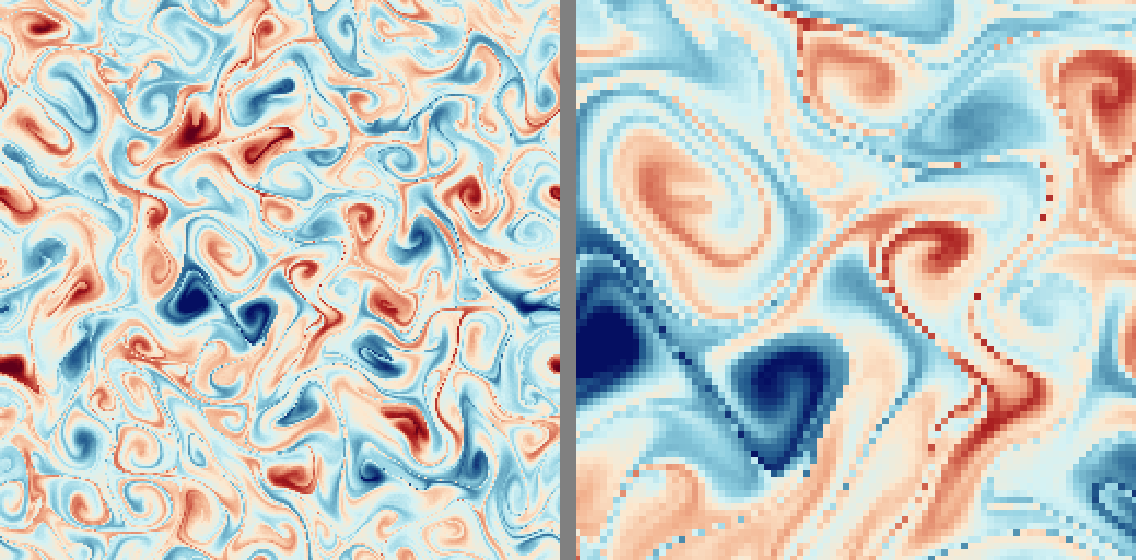
Left, the full canvas; right, a detail of the centre.
Reproduce this texture procedurally as a Shadertoy shader.

```glsl
#define FLOW_CELLS 10.0   // eddies across the canvas
#define DYE_CELLS 10.0    // dye patches across the canvas
#define GRID 256.0        // simulation cells across the canvas
#define STEPS 12          // advection steps
#define STEP_TIME 0.15    // duration of one step
#define EVOLUTION 1.2     // how fast the flow changes
#define FINE_DYE 0.5      // weight of the thin streaks
#define CORE 0.11         // strength of the dark eddy centres
#define GRAIN 0.16        // cell-to-cell unevenness
#define BALANCE 0.3       // shift between blue and red

const float NOISE_DEVIATION = 0.213;

// Integer hash of a cell and a seed, three values in 0..1
vec3 hash(vec2 cell, float seed) {
    uvec3 v = uvec3(cell, seed) * 1664525u + 1013904223u;
    v.x += v.y * v.z; v.y += v.z * v.x; v.z += v.x * v.y;
    v ^= v >> 16u;
    v.x += v.y * v.z; v.y += v.z * v.x; v.z += v.x * v.y;
    return vec3(v >> 8u) / 16777216.0;
}

// Random unit gradient that turns slowly with time
vec2 gradient(vec2 cell, float period, float seed, float time) {
    vec3 h = hash(mod(cell, period), seed);
    vec2 g = normalize(h.xy - 0.5 + 1e-4);
    float turn = (2.0 * h.z - 1.0) * EVOLUTION * time;
    return normalize(g + turn * vec2(-g.y, g.x));
}

// Wrapping gradient noise: value in x, slope in yz
vec3 noise(vec2 p, float period, float seed, float time) {
    vec2 cell = floor(p), f = p - cell;
    vec2 u = f * f * f * (f * (f * 6.0 - 15.0) + 10.0);
    vec2 du = 30.0 * f * f * (f * (f - 2.0) + 1.0);
    vec2 ga = gradient(cell, period, seed, time);
    vec2 gb = gradient(cell + vec2(1, 0), period, seed, time);
    vec2 gc = gradient(cell + vec2(0, 1), period, seed, time);
    vec2 gd = gradient(cell + vec2(1, 1), period, seed, time);
    float a = dot(ga, f);
    float b = dot(gb, f - vec2(1, 0));
    float c = dot(gc, f - vec2(0, 1));
    float d = dot(gd, f - vec2(1, 1));
    float twist = a - b - c + d;
    float value = a + u.x * (b - a) + u.y * (c - a) + u.x * u.y * twist;
    vec2 slope = ga + u.x * (gb - ga) + u.y * (gc - ga)
               + u.x * u.y * (ga - gb - gc + gd)
               + du * (u.yx * twist + vec2(b, c) - a);
    return vec3(value, slope);
}

// Divergence-free velocity from the stream function
vec2 velocity(vec2 p, float time) {
    vec3 stream = noise(p, FLOW_CELLS, 1.0, time);
    return vec2(stream.z, -stream.y);
}

// Diverging ramp from navy through pale tones to deep red
vec3 palette(float level) {
    const vec3 ramp[10] = vec3[10](
        vec3(0.02, 0.06, 0.38), vec3(0.13, 0.35, 0.55),
        vec3(0.32, 0.57, 0.69), vec3(0.56, 0.81, 0.88),
        vec3(0.83, 0.95, 0.96), vec3(0.99, 0.91, 0.81),
        vec3(0.95, 0.70, 0.56), vec3(0.83, 0.41, 0.32),
        vec3(0.65, 0.10, 0.11), vec3(0.38, 0.00, 0.10));
    level = clamp(level, 0.0, 8.999);
    int i = int(level);
    return mix(ramp[i], ramp[i + 1], fract(level));
}

void mainImage(out vec4 fragColor, in vec2 fragCoord) {
    vec2 gridCell = floor(fragCoord / iResolution.xy * GRID);
    vec2 start = (gridCell + 0.5) / GRID * FLOW_CELLS;

    // Trace the flow back in time with midpoint steps
    vec2 p = start;
    float eddy = 0.0;
    for (int i = 0; i < STEPS; i++) {
        float time = float(i) * STEP_TIME;
        if (i == 3) eddy = noise(p, FLOW_CELLS, 1.0, 0.0).x / NOISE_DEVIATION;
        vec2 middle = p + 0.5 * STEP_TIME * velocity(p, time);
        p += STEP_TIME * velocity(middle, time + 0.5 * STEP_TIME);
    }

    // Stretched dye, broad and fine
    vec2 source = p / FLOW_CELLS * DYE_CELLS;
    float dye = 0.87 * noise(source, DYE_CELLS, 2.0, 0.0).x
              + FINE_DYE * noise(source * 2.0, DYE_CELLS * 2.0, 3.0, 0.0).x;
    dye /= NOISE_DEVIATION;

    // Vorticity: dye plus strong eddy centres
    float vorticity = 0.8 * dye + 0.28 * eddy + CORE * eddy * eddy * eddy;
    vorticity += GRAIN * (hash(gridCell, 4.0).x - 0.5);
    fragColor = vec4(palette(4.0 + (vorticity + BALANCE) / 0.77), 1.0);
}
```
